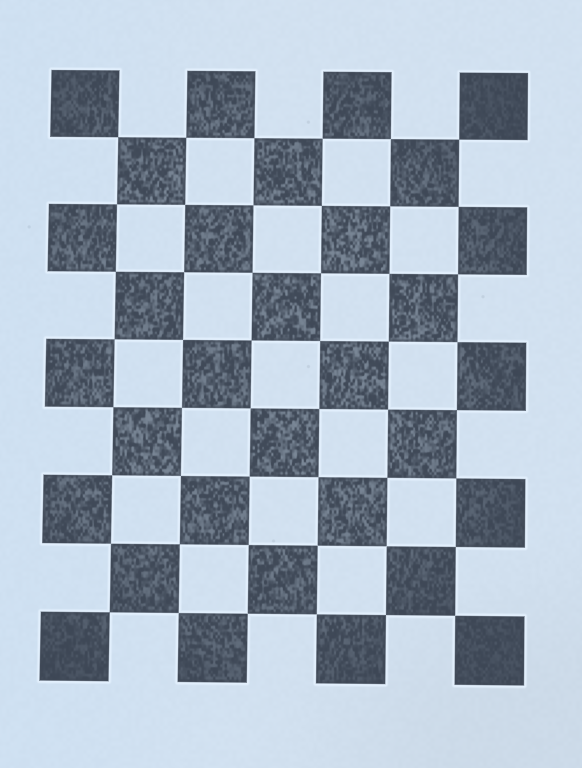
This pattern is drawn by a WebGL 1 fragment shader. Its source:

```glsl
precision highp float;
// A printed checkerboard, 7 by 9 squares, on pale blue paper seen at a slight tilt.
// A quad-to-grid projection gives cell coordinates; nearby dark cells form a distance
// field that shapes the ink, its rim and the bright halo; value noise makes toner grain.

#define GRID vec2(7.0, 9.0)
#define PAPER vec3(0.822, 0.882, 0.942)
#define HALO vec3(0.90, 0.95, 1.0)
#define INK vec3(0.26, 0.298, 0.355)
#define WORN_INK vec3(0.45, 0.50, 0.56)
#define GRAIN_FREQ vec2(330.0, 240.0)
#define EDGE_SOFTNESS 0.012
#define HALO_WIDTH 0.028
#define TOP_LEFT vec2(-0.3118, 0.9089)
#define TOP_RIGHT vec2(0.3086, 0.9049)
#define BOTTOM_LEFT vec2(-0.3275, 0.1139)
#define BOTTOM_RIGHT vec2(0.3034, 0.1074)

uniform vec2 u_resolution;

float hash(vec2 p) {
  vec3 q = fract(p.xyx * 0.1031);
  q += dot(q, q.yzx + 33.33);
  return fract((q.x + q.y) * q.z);
}

float noise(vec2 p) {
  vec2 i = floor(p), f = fract(p);
  f = f * f * (3.0 - 2.0 * f);
  float low = mix(hash(i), hash(i + vec2(1, 0)), f.x);
  float high = mix(hash(i + vec2(0, 1)), hash(i + vec2(1, 1)), f.x);
  return mix(low, high, f.y);
}

float cross2(vec2 a, vec2 b) { return a.x * b.y - a.y * b.x; }

// Perspective map from the sheet to the unit square, origin at the top left
vec2 quadToUnit(vec2 p) {
  vec2 right = TOP_RIGHT - BOTTOM_RIGHT;
  vec2 bottom = BOTTOM_LEFT - BOTTOM_RIGHT;
  vec2 skew = TOP_LEFT - TOP_RIGHT + BOTTOM_RIGHT - BOTTOM_LEFT;
  float det = cross2(right, bottom);
  float g = cross2(skew, bottom) / det;
  float h = cross2(right, skew) / det;
  vec2 axisU = TOP_RIGHT - TOP_LEFT + g * (TOP_RIGHT - p);
  vec2 axisV = BOTTOM_LEFT - TOP_LEFT + h * (BOTTOM_LEFT - p);
  vec2 offset = p - TOP_LEFT;
  return vec2(cross2(offset, axisV), cross2(axisU, offset)) / cross2(axisU, axisV);
}

float boxDistance(vec2 p, vec2 halfSize) {
  vec2 d = abs(p) - halfSize;
  return length(max(d, 0.0)) + min(max(d.x, d.y), 0.0);
}

// Signed distance, in cells, to the nearest dark square
float checkerDistance(vec2 cellPos) {
  float nearest = 1.0;
  for (int j = -1; j <= 1; j++) {
    for (int i = -1; i <= 1; i++) {
      vec2 id = floor(cellPos) + vec2(float(i), float(j));
      bool inside = all(greaterThanEqual(id, vec2(0.0))) && all(lessThan(id, GRID));
      if (inside && mod(id.x + id.y, 2.0) < 0.5) {
        nearest = min(nearest, boxDistance(cellPos - id - 0.5, vec2(0.5)));
      }
    }
  }
  return nearest;
}

vec3 paperColor(vec2 p, float dist) {
  // Soft shade toward the lower right, with faint fibre
  float shade = smoothstep(0.26, 0.0, p.y - 0.25 * p.x) * smoothstep(-0.1, 0.25, p.x);
  vec3 color = PAPER - vec3(0.022, 0.026, 0.03) * shade;
  color += vec3(-0.012, -0.003, 0.004) * smoothstep(0.0, -0.38, p.x);
  color += 0.012 * (noise(p * 190.0 + 40.0) - 0.5);
  // Sparse dust
  vec2 dustPos = p * 22.0 + 30.0;
  float dust = step(0.98, hash(floor(dustPos)));
  color -= 0.06 * dust * smoothstep(0.07, 0.02, length(fract(dustPos) - 0.5));
  // Bright fringe beside the ink
  float fringe = smoothstep(HALO_WIDTH * 2.0, HALO_WIDTH * 0.6, dist);
  return mix(color, HALO, 0.85 * fringe);
}

vec3 inkColor(vec2 p, vec2 cellPos, float dist) {
  // Wear is strongest left of the middle and fades to solid corners
  vec2 fromCenter = (p - vec2(-0.05, 0.54)) * vec2(1.15, 1.0);
  float wear = 1.0 - 0.85 * smoothstep(0.2, 0.54, length(fromCenter));
  wear *= 0.88 + 0.24 * hash(floor(cellPos) + 7.0);
  float fine = noise(p * GRAIN_FREQ + 300.0);
  float coarse = noise(p * GRAIN_FREQ * 0.5 + 90.0);
  float grain = smoothstep(0.28, 0.86, 0.65 * fine + 0.35 * coarse);
  vec3 color = mix(INK, WORN_INK, grain * wear);
  color += 0.025 * (fine - 0.5) - 0.012 * (1.0 - wear);
  // Denser rim
  return mix(color, INK * 0.95, 0.6 * smoothstep(-0.06, -0.015, dist));
}

void main() {
  vec2 p = vec2(gl_FragCoord.x - 0.5 * u_resolution.x, gl_FragCoord.y) / u_resolution.y;
  vec2 cellPos = quadToUnit(p) * GRID;
  float dist = checkerDistance(cellPos);
  float pixel = GRID.y / ((TOP_LEFT.y - BOTTOM_LEFT.y) * u_resolution.y);
  float soft = max(EDGE_SOFTNESS, 0.65 * pixel);
  float coverage = 1.0 - smoothstep(-soft, soft, dist);
  vec3 color = mix(paperColor(p, dist), inkColor(p, cellPos, dist), coverage);
  gl_FragColor = vec4(color, 1.0);
}
```
